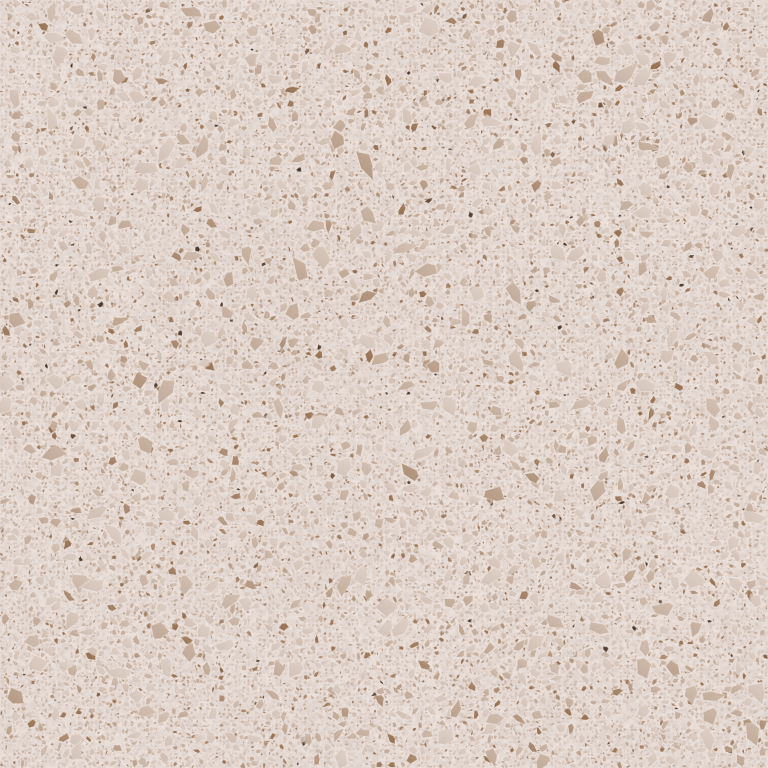
Reproduce this texture procedurally as a WebGL 1 fragment shader.

```glsl
precision highp float;

uniform vec2 u_resolution;

const float TAU = 6.2831853;
const int EDGES = 5;

const vec3 RESIN = vec3(0.895, 0.848, 0.824);
const vec3 RIM = vec3(0.935, 0.896, 0.875);
const vec3 PALE = vec3(0.850, 0.790, 0.752);
const vec3 TAN = vec3(0.765, 0.675, 0.605);
const vec3 BROWN = vec3(0.600, 0.455, 0.335);
const vec3 UMBER = vec3(0.300, 0.225, 0.180);

float hash(vec2 p, float seed) {
  vec3 q = fract(vec3(p.xyx + seed * 7.31) * vec3(0.1031, 0.1030, 0.0973));
  q += dot(q, q.yzx + 33.33);
  return fract((q.x + q.y) * q.z);
}

float valueNoise(vec2 p, float seed) {
  vec2 cell = floor(p);
  vec2 f = fract(p);
  f = f * f * (3.0 - 2.0 * f);
  float low = mix(hash(cell, seed), hash(cell + vec2(1.0, 0.0), seed), f.x);
  float high = mix(hash(cell + vec2(0.0, 1.0), seed), hash(cell + vec2(1.0), seed), f.x);
  return mix(low, high, f.y);
}

// Irregular convex polygon, turned and stretched per cell
float chipDistance(vec2 p, vec2 cell, float radius, float seed) {
  float turn = TAU * hash(cell, seed + 1.0);
  float stretch = mix(1.0, 1.45, hash(cell, seed + 2.0));
  float c = cos(turn);
  float s = sin(turn);
  p = mat2(c, -s, s, c) * p * 1.0;
  p *= vec2(1.0 / stretch, stretch);
  float d = -1.0;
  for (int i = 0; i < EDGES; i++) {
    float k = float(i);
    float angle = TAU * (k + 0.7 * hash(cell, seed + 10.0 + k)) / float(EDGES);
    float reach = radius * mix(0.7, 1.05, hash(cell, seed + 20.0 + k));
    d = max(d, dot(p, vec2(cos(angle), sin(angle))) - reach);
  }
  return d;
}

vec3 chipColor(float tone) {
  vec3 color = mix(PALE, TAN, smoothstep(0.25, 0.85, tone));
  color = mix(color, BROWN, smoothstep(0.80, 0.97, tone));
  return mix(color, UMBER, smoothstep(0.975, 0.995, tone));
}

// One size of chips, scattered on a jittered grid over the colour below
vec3 scatterChips(vec3 color, vec2 uv, float cells, vec2 radii,
                  float density, float toneScale, float rim, float seed) {
  vec2 p = uv * cells;
  vec2 home = floor(p);
  float soft = 0.8 * cells / u_resolution.y;
  float rimWidth = 0.0022 * cells;
  for (int y = -1; y <= 1; y++) {
    for (int x = -1; x <= 1; x++) {
      vec2 cell = home + vec2(float(x), float(y));
      if (hash(cell, seed) < density) {
        vec2 jitter = vec2(hash(cell, seed + 3.0), hash(cell, seed + 4.0));
        vec2 local = p - cell - mix(vec2(0.22), vec2(0.78), jitter);
        float size = hash(cell, seed + 5.0);
        float d = chipDistance(local, cell, mix(radii.x, radii.y, size * size), seed);
        float cover = 1.0 - smoothstep(-soft, soft, d);
        float halo = 1.0 - smoothstep(0.0, rimWidth + soft, d);
        float tone = hash(cell, seed + 6.0) * toneScale;
        vec3 fill = chipColor(tone) + 0.05 * dot(local, vec2(0.6, 0.8));
        color = mix(color, RIM, rim * halo);
        color = mix(color, fill, cover);
      }
    }
  }
  return color;
}

void main() {
  vec2 uv = gl_FragCoord.xy / u_resolution.y;

  // Grainy resin with faint clouding
  float grain = valueNoise(uv * 230.0, 1.0) - 0.5;
  float cloud = valueNoise(uv * 7.0, 2.0) - 0.5;
  vec3 color = RESIN + vec3(0.055, 0.062, 0.066) * grain + 0.012 * cloud;

  // Specks first, large chips on top
  color = scatterChips(color, uv, 190.0, vec2(0.17, 0.40), 0.65, 0.97, 0.0, 40.0);
  color = scatterChips(color, uv, 112.0, vec2(0.15, 0.38), 0.66, 1.0, 0.25, 80.0);
  color = scatterChips(color, uv, 64.0, vec2(0.16, 0.38), 0.55, 0.98, 0.45, 120.0);
  color = scatterChips(color, uv, 35.0, vec2(0.18, 0.38), 0.42, 0.88, 0.55, 160.0);

  gl_FragColor = vec4(color, 1.0);
}
```
